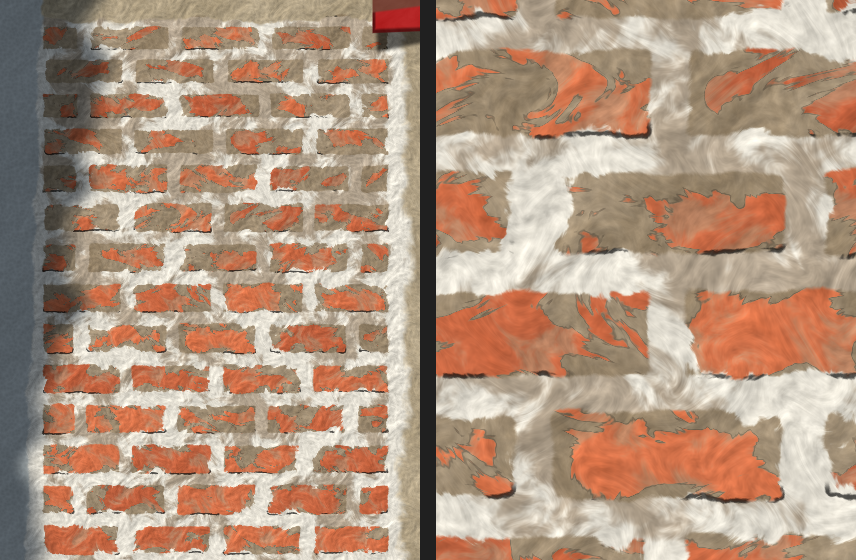
Left: the whole. Right: its middle third, enlarged.
Write a Shadertoy shader that draws this texture.

```glsl
float hash(vec2 p) {
    return fract(sin(dot(p, vec2(127.1, 311.7))) * 4375.85);
}

// Distance to the nearest scattered point
float cellular(vec2 p) {
    vec2 cell = floor(p), f = p - cell;
    float nearest = 2.0;
    for (int y = -1; y <= 1; y++)
        for (int x = -1; x <= 1; x++) {
            vec2 o = vec2(x, y);
            vec2 point = o + vec2(hash(cell + o), hash(cell + o + 37.3));
            nearest = min(nearest, length(point - f));
        }
    return nearest;
}

// Warped, rotated octaves, centred on zero
float layeredSines(vec2 p) {
    float sum = 0.0, amp = 0.5;
    for (int i = 0; i < 6; i++) {
        p += 0.65 * sin(p.yx * 0.9 + float(i));
        sum += amp * sin(p.x) * cos(p.y);
        p = mat2(1.4, 1.1, -1.1, 1.4) * p + 2.3;
        amp *= 0.62;
    }
    return sum;
}

float boxDistance(vec2 p, vec2 halfSize) {
    vec2 d = abs(p) - halfSize;
    return length(max(d, 0.0)) + min(max(d.x, d.y), 0.0);
}

void mainImage(out vec4 fragColor, in vec2 fragCoord) {
    vec2 uv = fragCoord / iResolution.xy;
    vec2 q = uv * vec2(0.75, 1.0);
    float broad = layeredSines(q * 22.0 + 4.0);
    float rough = layeredSines(q * 75.0);
    float fine = layeredSines(q * 230.0 + 9.0);
    float relief = rough - layeredSines(q * 75.0 + vec2(0.25, -0.25));
    float grit = cellular(q * 150.0);

    // Running bond, with courses closing up towards the top
    float course = uv.y * 13.9 + 4.9 * pow(max(uv.y - 0.6, 0.0), 2.0);
    float row = floor(course);
    float along = (uv.x - 0.083 - 0.012 * uv.y * uv.y) / 0.216 + 0.5 * mod(row, 2.0);
    vec2 id = vec2(floor(along), row);
    vec2 local = fract(vec2(along, course)) - 0.5;
    float seed = hash(id + 3.7);
    vec2 size = vec2(0.071, 0.0265) - 0.004 * vec2(hash(id), hash(id + 8.1));
    float brick = boxDistance(local * vec2(0.162, 0.0719), size - 0.004) - 0.004;
    brick = max(brick, 0.75 * max(0.104 - uv.x, uv.x - 0.923));
    brick += 0.0025 * rough + 0.001 * fine;

    // Mortar: grey bed under white lime
    vec3 limeWhite = vec3(0.89, 0.87, 0.82) + 0.04 * fine;
    vec3 greyMortar = vec3(0.70, 0.64, 0.56) + 0.06 * rough;
    float border = smoothstep(0.085, 0.12, uv.x);
    border = 1.0 - border + smoothstep(0.91, 0.945, uv.x);
    float lime = broad + 0.5 * rough + 0.28 - 0.35 * uv.y + border;
    vec3 color = mix(greyMortar, limeWhite, smoothstep(-0.2, 0.3, lime));

    // Bricks: smeared with plaster, bare clay showing through
    float depth = clamp(-brick / 0.026, 0.0, 1.0);
    float patches = layeredSines(q * vec2(38.0, 62.0) + seed * 40.0);
    float bare = patches + 0.5 * depth + 0.45 * (seed - 0.5) + mix(0.06, -0.42, uv.y) + 0.06 * fine;
    vec3 smear = vec3(0.61, 0.54, 0.44) + 0.07 * broad + 0.04 * fine;
    vec3 clay = mix(vec3(0.75, 0.38, 0.25), vec3(0.86, 0.47, 0.31), hash(id + 5.5));
    clay += 0.05 * rough;
    clay = mix(clay, smear, smoothstep(0.0, 0.6, rough + 0.25 * uv.y) * 0.55);
    vec3 face = mix(smear, clay, smoothstep(-0.04, 0.05, bare));
    face *= 0.8 + 0.2 * smoothstep(0.0, 0.05, abs(bare + 0.03));
    float crust = brick + 0.011 * (broad + 0.7 * rough) + 0.003 * (0.5 - grit) - 0.003 * uv.y;
    face = mix(face, limeWhite, smoothstep(-0.001, 0.003, crust) * smoothstep(-0.1, 0.2, lime));
    color = mix(face, color, smoothstep(-0.0015, 0.0015, brick));

    // Open cracks below some bricks
    float crack = 1.0 - smoothstep(0.0006, 0.0022, abs(brick));
    crack *= 1.0 - smoothstep(-0.3, -0.2, local.y);
    color *= 1.0 - 0.65 * crack * smoothstep(0.1, 0.3, patches + 0.3 * rough);

    // Surrounding render
    float wobble = 0.009 * broad + 0.006 * rough;
    float left = 1.0 - smoothstep(-0.004, 0.004, uv.x - 0.06 - 0.038 * uv.y + wobble);
    float right = smoothstep(-0.012, 0.012, uv.x - 0.95 - 0.02 * sin(uv.y * 3.1) + 2.0 * wobble);
    float top = smoothstep(-0.003, 0.003, uv.y - 0.964 + wobble);
    vec3 render = vec3(0.68, 0.62, 0.51) + 0.05 * broad + 0.03 * fine;
    color = mix(color, render, max(right, top));
    color = mix(color, vec3(0.72, 0.74, 0.73) + 0.03 * broad, left);

    // Relief and grain
    color *= 1.0 + 0.22 * relief * (1.0 - 0.7 * left) + 0.10 * (grit - 0.45);

    // Cool shadow along the left side
    float reach = 0.08 + 0.09 * smoothstep(0.22, 0.45, uv.y) + 0.06 * smoothstep(0.6, 0.8, uv.y);
    reach += 0.018 * sin(uv.y * 31.0) + 0.012 * sin(uv.y * 57.0 + 1.0);
    float lit = smoothstep(reach - 0.035, reach + 0.045, uv.x);
    color *= mix(vec3(0.45, 0.48, 0.52), vec3(1.0), lit);

    // Red box in the upper right corner and its shadow
    float shadow = boxDistance(uv - vec2(0.97, 0.96), vec2(0.065, 0.045)) + 0.15 * (uv.x - 0.95);
    color *= 0.4 + 0.6 * smoothstep(-0.006, 0.006, shadow);
    float box = max(0.887 - uv.x, 0.941 - uv.y + 0.03 * (uv.x - 0.887));
    vec3 paint = mix(vec3(0.70, 0.14, 0.14), vec3(0.34, 0.07, 0.07), smoothstep(-0.01, -0.003, box));
    paint = mix(paint, vec3(0.46, 0.26, 0.21), smoothstep(0.976, 0.982, uv.y - 0.1 * (uv.x - 0.9)));
    color = mix(paint + 0.03 * rough, color, smoothstep(-0.0015, 0.0015, box));

    fragColor = vec4(clamp(color, 0.0, 1.0), 1.0);
}
```
